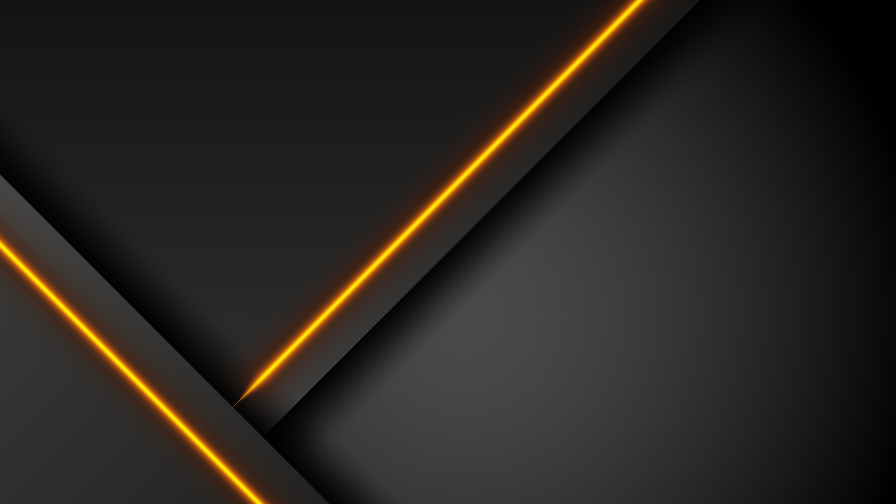
Write a Shadertoy shader that draws this background.

```glsl
// Dark layered panels cut along two diagonals, each carrying a hot neon line.
// Signed distances to the diagonals give the edges, the soft shadows and the
// glows; radial and linear gradients shade the surfaces. Unit: canvas height.

#define RIGHT_EDGE   0.389   // x - y along the rim of the main panel
#define RIGHT_NEON   0.270   // x - y along the main neon line
#define LEFT_EDGE    0.654   // x + y along the rim of the corner panel
#define LEFT_NEON    0.515   // x + y along the corner neon line
#define SHADOW_SIZE  0.115
#define CORE_WIDTH   0.0050
#define FLAME_WIDTH  0.0125
#define HALO_WIDTH   0.043
#define LIGHT_CENTER vec2(0.92, 0.375)

const vec3 CORE_YELLOW  = vec3(1.00, 0.94, 0.02);
const vec3 FLAME_ORANGE = vec3(0.92, 0.39, 0.05);
const vec3 HALO_BROWN   = vec3(0.29, 0.12, 0.04);

// Signed distance to a 45 degree line, from its unscaled offset
float diagonal(float offset) {
    return offset * 0.70711;
}

float bell(float d, float width) {
    float t = d / width;
    return exp(-t * t);
}

// Brightness left beside a raised rim at distance d
float shadow(float d) {
    return mix(0.04, 1.0, smoothstep(-0.012, SHADOW_SIZE, d));
}

// Layers halo, flame and core; taper narrows the line towards its tip
vec3 addNeon(vec3 color, float d, float taper) {
    float narrow = max(taper, 0.05);
    color = mix(color, HALO_BROWN, 0.72 * taper * bell(d, HALO_WIDTH));
    color = mix(color, FLAME_ORANGE, mix(0.5, 1.0, taper) * bell(d, FLAME_WIDTH * narrow));
    return mix(color, CORE_YELLOW, taper * bell(d, CORE_WIDTH * narrow));
}

// Lowest layer: a spot of light fading to black
vec3 floorColor(vec2 p) {
    float r = length(p - LIGHT_CENTER) / 0.92;
    return vec3(0.29 * max(1.0 - pow(r, 1.6), 0.0));
}

// Main panel: darker towards the top, brighter between neon and rim
vec3 mainPanelColor(vec2 p, float neon) {
    float body = mix(0.215, 0.075, p.y);
    float strip = mix(0.285, 0.085, p.y);
    return vec3(mix(body, strip, smoothstep(-0.02, 0.02, neon)));
}

// Corner panel: brighter towards the upper left
vec3 cornerPanelColor(vec2 p, float neon) {
    float along = clamp((p.x - p.y + 0.65) / 1.3, 0.0, 1.0);
    float body = mix(0.235, 0.13, along);
    float strip = mix(0.275, 0.13, along);
    return vec3(mix(body, strip, smoothstep(-0.02, 0.02, neon)));
}

void mainImage(out vec4 fragColor, in vec2 fragCoord) {
    vec2 p = fragCoord / iResolution.y;
    float soft = 0.8 / iResolution.y;
    float rise = p.x - p.y;
    float fall = p.x + p.y;

    float rightEdge = diagonal(rise - RIGHT_EDGE);
    float rightNeon = diagonal(rise - RIGHT_NEON);
    float leftEdge = diagonal(fall - LEFT_EDGE);
    float leftNeon = diagonal(fall - LEFT_NEON);

    // Floor under the main panel, both shaded by the corner panel
    vec3 color = floorColor(p) * shadow(rightEdge);
    vec3 mainPanel = mainPanelColor(p, rightNeon);
    color = mix(mainPanel, color, smoothstep(-soft, soft, rightEdge));
    color *= shadow(leftEdge);

    // Main neon line, pointed where it meets the corner panel
    float taper = smoothstep(LEFT_EDGE, LEFT_EDGE + 0.13, fall);
    vec3 lit = addNeon(color, rightNeon, taper);
    color = mix(lit, color, smoothstep(-soft, soft, rightEdge));

    // Corner panel on top
    vec3 corner = addNeon(cornerPanelColor(p, leftNeon), leftNeon, 1.0);
    color = mix(corner, color, smoothstep(-soft, soft, leftEdge));

    fragColor = vec4(color, 1.0);
}
```
